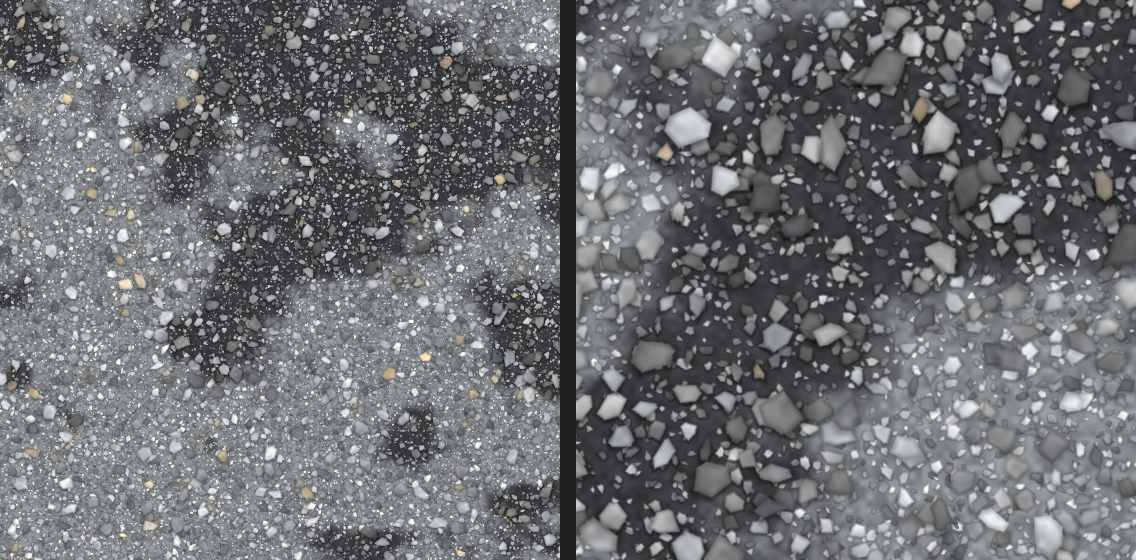
Left, the full canvas; right, a detail of the centre.
Reproduce this texture procedurally as a WebGL 2 fragment shader.

```glsl
#version 300 es
precision highp float;
// Worn asphalt: a grey binder with dark tarry patches, and angular stone chips.
// Chips are random convex polygons, one per grid cell, stacked in layers
// from fine grit up to coarse gravel, each with a rim, a facet and a shadow.

uniform vec2 u_resolution;
out vec4 outColor;

const float TAU = 6.2831853;
const int   LAYERS = 5;
const int   SIDES = 6;
const float FINEST_GRID = 150.0;    // cells across the canvas, finest layer
const float GRID_RATIO = 0.67;      // grid change from layer to layer
const float EDGE_SOFTNESS = 0.0009;
const float FINE_DENSITY = 0.62;
const float COARSE_DENSITY = 0.40;
const float DARKEST_CHIP = 0.41;
const float LIGHTEST_CHIP = 0.95;
const float WARM_CHANCE = 0.07;
const vec3  DUSTY_BINDER = vec3(0.525, 0.540, 0.555);
const vec3  TAR_BINDER = vec3(0.225, 0.225, 0.240);
const vec3  COOL_TINT = vec3(0.975, 1.0, 1.03);
const vec3  NEUTRAL_TINT = vec3(1.0, 1.0, 1.0);
const vec3  WARM_TINT = vec3(1.10, 0.98, 0.79);

float hash(vec2 p) {
    return fract(sin(dot(p, vec2(127.1, 311.7))) * 43758.5453);
}

float noise(vec2 p) {
    vec2 i = floor(p), f = fract(p);
    f = f * f * (3.0 - 2.0 * f);
    return mix(mix(hash(i), hash(i + vec2(1, 0)), f.x),
               mix(hash(i + vec2(0, 1)), hash(i + vec2(1, 1)), f.x), f.y);
}

float fbm(vec2 p) {
    float sum = 0.0, amp = 0.5;
    for (int i = 0; i < 5; i++) {
        sum += amp * noise(p);
        p = mat2(1.6, 1.2, -1.2, 1.6) * p + 7.3;
        amp *= 0.5;
    }
    return sum / 0.97;
}

// Signed distance to a stretched, irregular convex polygon.
float chipDistance(vec2 p, vec2 seed, float radius) {
    float spin = TAU * hash(seed + 1.7);
    p = mat2(cos(spin), sin(spin), -sin(spin), cos(spin)) * p;
    float stretch = mix(1.0, 1.75, hash(seed + 2.9));
    p.y *= stretch;
    float d = -1.0;
    for (int k = 0; k < SIDES; k++) {
        vec2 sideSeed = seed + vec2(float(k) * 3.1, 5.3);
        float a = (float(k) + 0.8 * hash(sideSeed)) * TAU / float(SIDES);
        float reach = radius * mix(0.7, 1.15, hash(sideSeed + 8.9));
        d = max(d, dot(p, vec2(cos(a), sin(a))) - reach);
    }
    return d / sqrt(stretch);
}

// Lays one layer of chips over the colour below.
vec3 addChips(vec3 col, vec2 uv, float grid, float coarse, float tar) {
    vec2 g = uv * grid + coarse * 13.7;
    vec2 base = floor(g);
    float soft = max(EDGE_SOFTNESS, 0.6 / u_resolution.y) * grid;
    float grain = noise(uv * 190.0) - 0.5;
    float blotch = noise(uv * 75.0);
    float density = mix(FINE_DENSITY, COARSE_DENSITY, coarse);
    density *= 1.0 - 0.25 * tar * (1.0 - coarse);
    for (int y = -1; y <= 1; y++)
    for (int x = -1; x <= 1; x++) {
        vec2 cell = base + vec2(x, y);
        vec2 seed = cell + coarse * 41.3;
        if (hash(seed) > density) continue;
        vec2 jitter = 0.15 + 0.7 * vec2(hash(seed + 11.1), hash(seed + 23.7));
        vec2 p = g - cell - jitter;
        if (dot(p, p) > 0.8) continue;
        float radius = mix(0.22, 0.43, hash(seed + 31.9));
        float d = chipDistance(p, seed, radius);

        // Contact shadow, heavier below the chip and in the tar
        float below = clamp(0.55 - 0.9 * p.y, 0.1, 1.0);
        float shadow = 1.0 - smoothstep(0.0, 0.17, d);
        col *= 1.0 - shadow * below * mix(0.24, 0.52, tar);

        // Stone tone, tint and facet
        float tone = mix(DARKEST_CHIP, LIGHTEST_CHIP, hash(seed + 43.3));
        vec3 tint = mix(COOL_TINT, NEUTRAL_TINT, hash(seed + 53.9));
        if (coarse > 0.6 && hash(seed + 61.7) < WARM_CHANCE) {
            tint = mix(tint, WARM_TINT, 0.3 + 0.7 * blotch);
            tone = max(tone, 0.64);
        }
        float facetAngle = TAU * hash(seed + 71.3);
        float facet = dot(p, vec2(cos(facetAngle), sin(facetAngle)));
        float light = 1.0 + 0.28 * facet + 0.16 * p.y + 0.18 * grain + 0.12 * (blotch - 0.5);
        light *= mix(0.80, 1.0, smoothstep(0.0, -0.12, d));
        light *= 1.0 - 0.18 * tar;
        col = mix(col, tone * tint * light, smoothstep(soft, -soft, d));
    }
    return col;
}

void main() {
    vec2 uv = gl_FragCoord.xy / u_resolution.y;

    // Tar patches, broken up and more common toward the top
    float wear = 0.58 * fbm(uv * 5.0 + 3.1) + 0.42 * fbm(uv * 14.0 + 9.4);
    float tar = smoothstep(0.51, 0.63, wear + 0.10 * smoothstep(0.40, 0.85, uv.y));

    // Binder with fine grit
    vec3 col = mix(DUSTY_BINDER, TAR_BINDER, tar);
    col *= 0.74 + 0.32 * noise(uv * 240.0) + 0.22 * fbm(uv * 38.0);

    float grid = FINEST_GRID;
    for (int i = 0; i < LAYERS; i++) {
        col = addChips(col, uv, grid, float(i) / float(LAYERS - 1), tar);
        grid *= GRID_RATIO;
    }
    outColor = vec4(clamp(col, 0.0, 1.0), 1.0);
}
```
